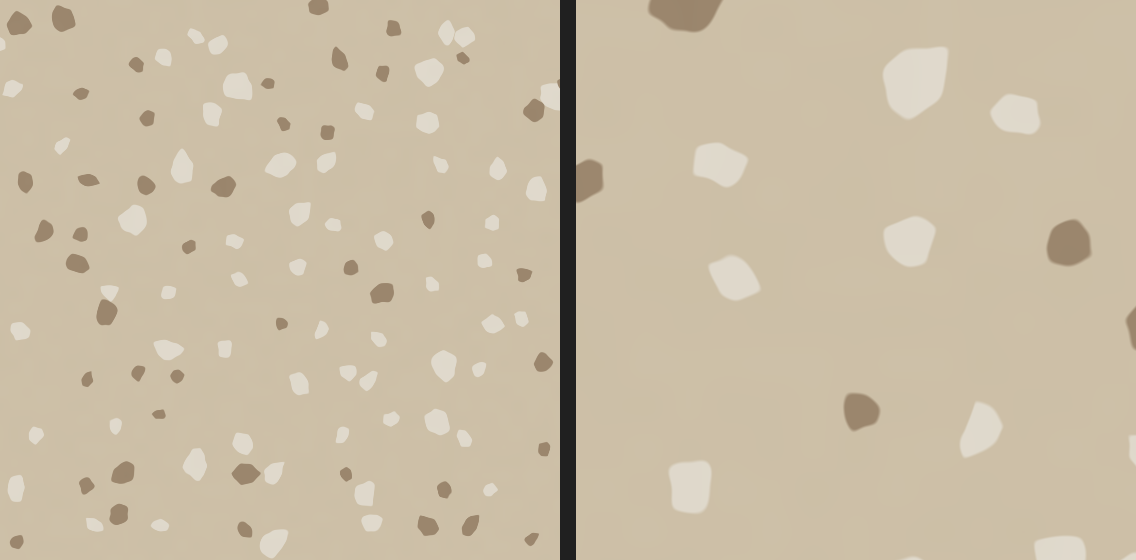
Left, the full canvas; right, a detail of the centre.
Reproduce this pattern procedurally as a three.js fragment shader.

```glsl
varying vec2 vUv;

const vec3 SAND = vec3(0.803, 0.750, 0.655);
const vec3 CREAM = vec3(0.876, 0.850, 0.798);
const vec3 BROWN = vec3(0.608, 0.526, 0.428);

const float GRID = 11.0;         // cells across the canvas
const float FILL = 0.83;         // share of cells that hold a chip
const float CREAM_SHARE = 0.6;
const float EDGE = 0.0011;       // half width of the soft edge
const int SIDES = 6;

float hash(vec2 p, float seed) {
  vec3 q = fract(vec3(p.xyx + seed * 7.31) * vec3(0.1031, 0.1030, 0.0973));
  q += dot(q, q.yzx + 33.33);
  return fract((q.x + q.y) * q.z);
}

float valueNoise(vec2 p, float seed) {
  vec2 i = floor(p);
  vec2 f = fract(p);
  f = f * f * (3.0 - 2.0 * f);
  float low = mix(hash(i, seed), hash(i + vec2(1.0, 0.0), seed), f.x);
  float high = mix(hash(i + vec2(0.0, 1.0), seed), hash(i + vec2(1.0, 1.0), seed), f.x);
  return mix(low, high, f.y);
}

vec2 rotate(vec2 p, float angle) {
  float c = cos(angle);
  float s = sin(angle);
  return vec2(c * p.x - s * p.y, s * p.x + c * p.y);
}

// Irregular pebble: smooth intersection of randomly turned half planes
float chipDistance(vec2 p, vec2 cell, float radius) {
  float stretch = mix(1.0, 1.22, hash(cell, 5.0));
  p = rotate(p, 6.2832 * hash(cell, 6.0));
  p *= vec2(1.0 / stretch, stretch) / radius;
  float rounding = mix(0.07, 0.16, hash(cell, 7.0));
  float sum = 0.0;
  for (int i = 0; i < SIDES; i++) {
    float side = float(i);
    float angle = 6.2832 * (side + 0.6 * hash(cell, 10.0 + side)) / float(SIDES);
    float offset = mix(0.85, 1.2, hash(cell, 20.0 + side));
    float plane = dot(p, vec2(cos(angle), sin(angle))) - offset;
    sum += exp(min(plane / rounding, 60.0));
  }
  return rounding * log(sum + 1e-20) * radius;
}

// Paints the chip of one cell over the colour below it
vec3 paintChip(vec3 below, vec2 uv, vec2 cell) {
  if (hash(cell, 1.0) > FILL) return below;
  vec2 jitter = vec2(hash(cell, 2.0), hash(cell, 3.0)) - 0.5;
  vec2 center = (cell + 0.5 + 0.82 * jitter) / GRID;
  bool isCream = hash(cell, 4.0) < CREAM_SHARE;
  float size = hash(cell, 8.0);
  float radius = mix(0.012, 0.025, size * size) * (isCream ? 1.0 : 0.88);
  float d = chipDistance(uv - center, cell, radius);
  float coverage = 1.0 - smoothstep(-EDGE, EDGE, d);
  return mix(below, isCream ? CREAM : BROWN, coverage);
}

void main() {
  // Slight warp roughens the outlines
  vec2 warp = vec2(valueNoise(vUv * 85.0, 31.0), valueNoise(vUv * 85.0, 32.0)) - 0.5;
  vec2 uv = vUv + 0.0035 * warp;

  // Chips of this cell and its neighbours
  vec3 color = SAND;
  vec2 home = floor(vUv * GRID);
  for (int y = -1; y <= 1; y++) {
    for (int x = -1; x <= 1; x++) {
      color = paintChip(color, uv, home + vec2(float(x), float(y)) + 20.0 - 20.0);
    }
  }

  // Very faint mottling
  color += 0.006 * (valueNoise(vUv * 40.0, 33.0) - 0.5);
  gl_FragColor = vec4(color, 1.0);
}
```
